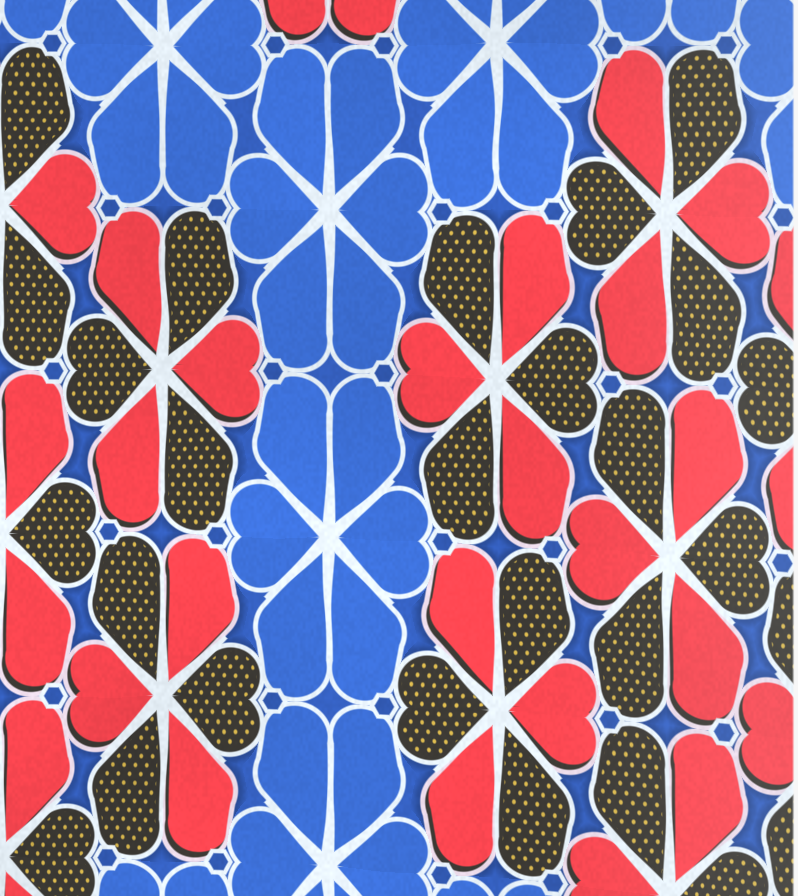
Reproduce this pattern procedurally as a WebGL 2 fragment shader.

```glsl
#version 300 es
precision highp float;
// Printed cotton: interlocking six-petal flowers in blue, red and dotted black.
uniform vec2 u_resolution;
out vec4 outColor;

const vec3 BLUE = vec3(0.24, 0.44, 0.85);
const vec3 GAP_BLUE = vec3(0.21, 0.38, 0.76);
const vec3 RED = vec3(0.97, 0.27, 0.31);
const vec3 DARK = vec3(0.23, 0.22, 0.20);
const vec3 GOLD = vec3(0.84, 0.71, 0.30);
const vec3 WHITE = vec3(0.91, 0.95, 0.98);
const vec3 PINK = vec3(0.93, 0.74, 0.83);

float hash(vec2 p) {
  vec3 q = fract(vec3(p.xyx) * 0.1031);
  q += dot(q, q.yzx + 33.33);
  return fract((q.x + q.y) * q.z);
}

float noise(vec2 p) {
  vec2 i = floor(p), f = fract(p);
  f = f * f * (3.0 - 2.0 * f);
  return mix(mix(hash(i), hash(i + vec2(1, 0)), f.x),
             mix(hash(i + vec2(0, 1)), hash(i + vec2(1, 1)), f.x), f.y);
}

// Drop with its tip at the origin and a round end at c
float drop(vec2 p, vec2 c, float r) {
  float h = length(c);
  vec2 u = c / h;
  vec2 q = vec2(abs(u.x * p.y - u.y * p.x), dot(u, p));
  float b = -r / h, a = sqrt(1.0 - b * b), k = dot(q, vec2(-b, a));
  if (k < 0.0) return length(q);
  if (k > a * h) return length(q - vec2(0.0, h)) - r;
  return dot(q, vec2(a, b));
}

float segment(vec2 p, vec2 a, vec2 b) {
  vec2 d = b - a;
  return length(p - a - d * clamp(dot(p - a, d) / dot(d, d), 0.0, 1.0));
}

float sidePetal(vec2 p) {
  return drop(abs(p), vec2(0.41, 0.135), 0.19);
}

float tallPetal(vec2 p) {
  vec2 a = abs(p), tip = vec2(0.20, 0.79), waist = vec2(0.24, 0.56);
  float d = min(drop(a, tip, 0.19), drop(a, waist, 0.20));
  return min(d, segment(a, tip, waist) - 0.195);
}

float hexagon(vec2 p, float r) {
  p = abs(p);
  return max(p.x * 0.866 + p.y * 0.5, p.y) - r;
}

// Tapered white rays between the petals
float rays(vec2 p) {
  float r = length(p);
  vec2 a = abs(p);
  float diagonal = max(abs(a.x - a.y) * 0.707, r - 0.52);
  float upright = max(a.x, r - 0.84);
  return min(diagonal, upright) - 0.006 - 0.038 * max(0.0, 1.0 - r / 0.65);
}

float cover(float d, float w) {
  return 1.0 - smoothstep(-w, w, d);
}

float dots(vec2 p, float w) {
  vec2 g = p / vec2(0.068, 0.056);
  g.x += 0.5 * mod(floor(g.y), 2.0);
  vec2 f = (fract(g) - 0.5) * vec2(0.068, 0.056);
  return cover(length(f * vec2(1.15, 0.9)) - 0.0125, w);
}

// Lattice coordinates; the cloth stretches towards the right
vec2 clothToLattice(vec2 p) {
  float pitch = 0.3633 + 0.0307 * p.x * p.x;
  return vec2(p.x * 5.525 * (1.0 - 0.0384 * p.x), 2.0 * (0.9505 - p.y) / pitch);
}

void main() {
  vec2 p = gl_FragCoord.xy / u_resolution.y;
  float w = 6.0 / u_resolution.y;
  vec2 q = clothToLattice(p);
  q += 0.025 * (vec2(noise(q * 3.0), noise(q * 3.0 + 40.0)) - 0.5);

  // Nearest petal among the flowers around this point
  float petal = 9.0, ray = 9.0, hexa = 9.0;
  vec2 local = vec2(0.0), cell = vec2(0.0);
  bool isSide = false;
  for (int i = 0; i < 2; i++) for (int j = -1; j < 3; j++) {
    vec2 c = floor(q) + vec2(i, j);
    if (mod(c.x + c.y, 2.0) < 0.5) continue;
    vec2 l = (q - c) * vec2(1, -1);
    float s = sidePetal(l), t = tallPetal(l);
    if (min(s, t) < petal) { petal = min(s, t); local = l; cell = c; isSide = s < t; }
    ray = min(ray, rays(l));
    hexa = min(hexa, hexagon(vec2(abs(l.x) - 0.67, l.y), 0.07));
  }

  // Flower kind: plain blue, all red, or alternating red and dotted
  bool allRed = cell.x == 2.0 && cell.y < 0.0;
  bool plain = !allRed && (cell.x == 2.0 || cell.y < 0.5 || cell.y > 5.5);
  bool swapped = mod(cell.x, 4.0) == 3.0 ? cell.y < 3.0 : cell.y > 2.5;
  bool isRed = allRed || ((isSide ? local.x < 0.0 : local.x > 0.0) == swapped);

  vec3 fill = BLUE;
  if (!plain) {
    vec2 lit = local - vec2(0.02, 0.034);
    float face = isSide ? sidePetal(lit) : tallPetal(lit);
    fill = isRed ? mix(DARK, RED, cover(face + 0.010, w))
                 : mix(DARK, GOLD, dots(local, w) * cover(petal + 0.035, w));
  }
  fill *= 0.97 + 0.06 * hash(cell + sign(local) * 0.3 + 20.0);

  // Ground, outlines, petals, rays and linking hexagons
  vec3 col = GAP_BLUE * (plain ? 1.0 : mix(0.78, 1.0, smoothstep(0.02, 0.09, petal)));
  vec3 line = !plain && isRed ? mix(WHITE, PINK, 0.45) : WHITE;
  col = mix(col, line, cover(petal - 0.019, w));
  col = mix(col, fill, cover(petal + 0.011, w));
  col = mix(col, WHITE, cover(ray, w));
  col = mix(col, WHITE, cover(hexa - 0.008, w));
  col = mix(col, GAP_BLUE * 0.9, cover(hexa + 0.019, w));

  // Weave, uneven dye, light from the right and the bare edge
  col *= 0.97 + 0.06 * noise(p * vec2(330.0, 240.0));
  col *= 0.96 + 0.08 * noise(p * 5.0);
  col = mix(col, WHITE, 0.10 * smoothstep(0.55, 0.9, p.x));
  col = mix(col, vec3(0.97), cover(0.994 - gl_FragCoord.x / u_resolution.x, 0.002));
  outColor = vec4(col, 1.0);
}
```
